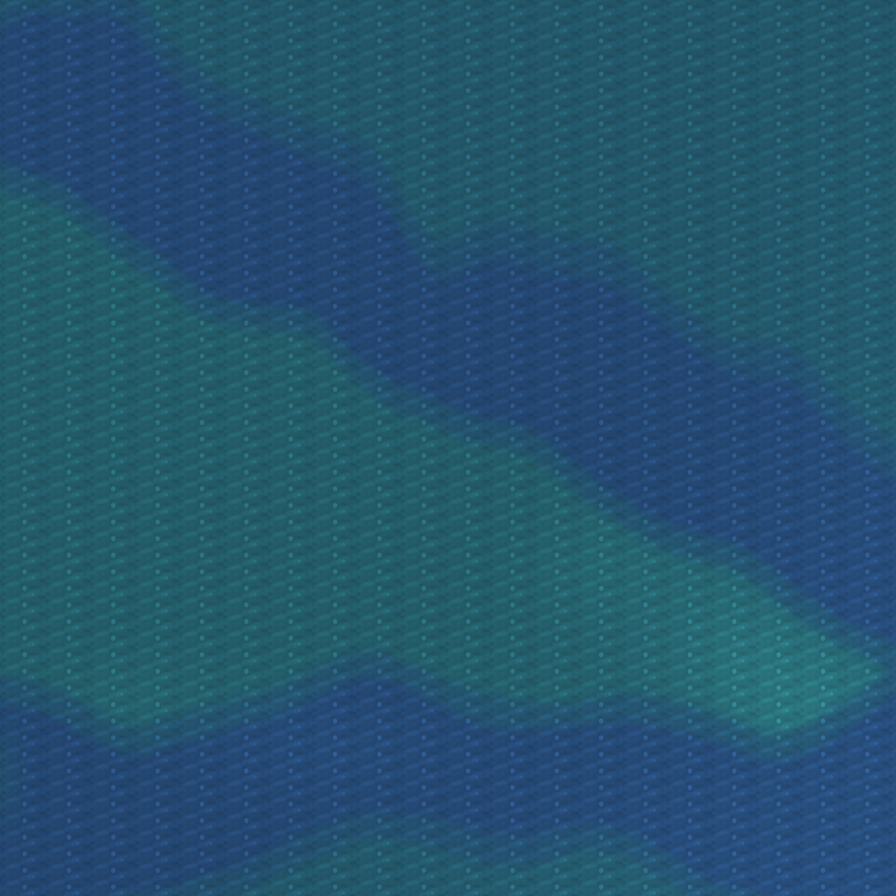
This background is drawn by a three.js fragment shader. Its source:

```glsl
varying vec2 vUv;

float hash(vec2 p) {
  vec3 q = fract(p.xyx * 0.1031);
  q += dot(q, q.yzx + 33.33);
  return fract((q.x + q.y) * q.z);
}

// Value noise that wraps after the given number of cells
float tiledNoise(vec2 p, vec2 period) {
  vec2 i = floor(p);
  vec2 f = fract(p);
  f = f * f * (3.0 - 2.0 * f);
  vec2 a = mod(i, period);
  vec2 b = mod(i + 1.0, period);
  return mix(mix(hash(a), hash(vec2(b.x, a.y)), f.x),
             mix(hash(vec2(a.x, b.y)), hash(b), f.x), f.y);
}

float bump(float x, float center, float width) {
  float d = (x - center) / width;
  return exp(-d * d);
}

// Soft edge with a faint middle step
float softEdge(float d, float width) {
  return 0.5 * (smoothstep(-width, -0.15 * width, d) + smoothstep(0.15 * width, width, d));
}

// Heights of the four band edges, from top to bottom
float upperBandTop(float x) {
  return 1.03 - 0.54 * x + 0.04 * bump(x, 0.13, 0.05) - 0.01 * bump(x, 0.25, 0.05)
    + 0.012 * bump(x, 0.41, 0.03) - 0.055 * bump(x, 0.485, 0.045)
    + 0.042 * bump(x, 0.69, 0.09) + 0.038 * bump(x, 0.88, 0.05);
}

float upperBandBottom(float x) {
  return 0.805 - 0.545 * x + 0.014 * bump(x, 0.07, 0.04) - 0.018 * bump(x, 0.22, 0.06)
    + 0.02 * bump(x, 0.345, 0.035) - 0.008 * bump(x, 0.43, 0.03)
    + 0.02 * bump(x, 0.59, 0.06) + 0.018 * bump(x, 0.83, 0.06);
}

float lowerBandTop(float x) {
  return 0.2 + 0.03 * bump(x, 0.0, 0.08) - 0.025 * bump(x, 0.15, 0.06)
    + 0.06 * bump(x, 0.41, 0.09) + 0.012 * bump(x, 0.7, 0.05)
    - 0.035 * bump(x, 0.86, 0.06) + 0.05 * bump(x, 1.02, 0.05);
}

float lowerBandBottom(float x) {
  return -0.02 + 0.1 * bump(x, 0.43, 0.17) + 0.07 * bump(x, 0.68, 0.1);
}

// Slanted dashes, grain and bright specks, repeated in small tiles
float weave(vec2 uv) {
  vec2 tiles = vec2(20.2, 54.0);
  vec2 p = uv * tiles;
  vec2 cell = fract(p);
  float across = abs(fract(p.y - p.x) - 0.5);
  float dash = 1.0 - smoothstep(0.04, 0.26, across);
  dash *= 0.35 + 0.65 * smoothstep(0.25, 0.7, tiledNoise(p * vec2(6.0, 1.0), vec2(6.0, 1.0)));
  float grain = tiledNoise(p * vec2(12.0, 5.0), vec2(12.0, 5.0)) - 0.5;

  float specks = 0.0;
  for (int i = 0; i < 4; i++) {
    float k = float(i);
    vec2 center = 0.15 + 0.7 * vec2(hash(vec2(k, 7.0)), hash(vec2(k, 19.0)));
    float d = length((cell - center) / tiles);
    specks += (1.0 - 0.15 * k) * (1.0 - smoothstep(0.0008, 0.0032, d));
  }
  return 0.13 * dash + 0.16 * grain + 0.3 * min(specks, 1.0);
}

void main() {
  vec2 uv = vUv;
  float wobble = 0.008 * (tiledNoise(uv * 22.0, vec2(64.0)) - 0.5);
  float y = uv.y + wobble;

  vec3 blue = vec3(0.137, 0.272, 0.435);
  vec3 teal = vec3(0.133, 0.335, 0.405);
  vec3 green = vec3(0.135, 0.358, 0.405);

  // Flowing bands
  vec3 color = mix(blue, teal, softEdge(y - upperBandTop(uv.x), 0.035));
  color = mix(green, color, softEdge(y - upperBandBottom(uv.x), 0.027));
  color = mix(blue, color, softEdge(y - lowerBandTop(uv.x), 0.027));
  color = mix(teal, color, softEdge(y - lowerBandBottom(uv.x), 0.027));

  // Faint teal at the upper left corner and the left rim
  float corner = smoothstep(0.0, 0.06, uv.y - 0.945 - 0.65 * uv.x);
  float rim = 0.4 * bump(uv.x, 0.0, 0.025) * bump(uv.y, 0.135, 0.05);
  color = mix(color, teal, max(0.8 * corner, rim));

  // Local glows, tinted by the band beneath
  float inGreen = smoothstep(0.0, 0.03, uv.y - lowerBandTop(uv.x))
    * smoothstep(0.0, 0.03, upperBandBottom(uv.x) - uv.y);
  float glow = bump(uv.x, 0.88, 0.14) * bump(uv.y + 0.55 * uv.x, 0.71, 0.09)
    + 0.4 * bump(uv.x, 0.66, 0.07) * bump(uv.y, 0.37, 0.06)
    + 0.35 * bump(uv.x, 0.14, 0.07) * bump(uv.y, 0.22, 0.05);
  color += vec3(0.015, 0.055, 0.04) * glow * inGreen;
  float lowerRight = smoothstep(0.2, 1.0, uv.x - 0.7 * uv.y);
  color *= 1.0 + 0.12 * lowerRight;
  color *= 1.0 + 0.06 * bump(uv.x, 0.36, 0.15) * bump(uv.y, 0.17, 0.07);

  // Surface texture
  color *= 0.97 + weave(uv);
  gl_FragColor = vec4(color, 1.0);
}
```
